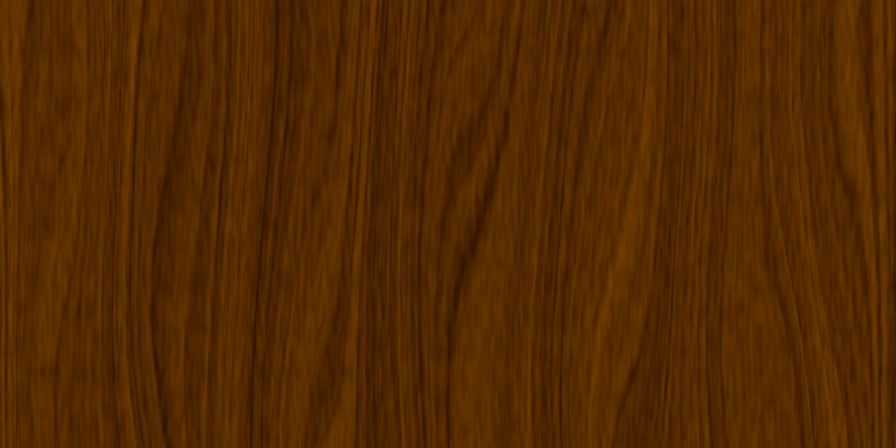
Reproduce this texture procedurally as a Shadertoy shader.

```glsl
// Dark walnut veneer with upright grain, long oval figures and fine pores.
#define FIGURE_SCALE vec2(4.2, 0.72)
#define FIGURE_DEPTH 0.19
#define WAVE_DEPTH 0.006
#define RING_COUNT 32.0
#define RING_CONTRAST 0.36
#define STREAK_CONTRAST 0.44
#define FIBER_SCALE vec2(120.0, 15.0)
#define FIBER_CONTRAST 0.40
#define PORE_CONTRAST 0.16
#define BASE_TONE 0.53
#define DARK_WOOD vec3(0.225, 0.092, 0.0)
#define LIGHT_WOOD vec3(0.425, 0.228, 0.0)

vec2 gradientAt(vec2 cell) {
    vec3 h = fract(cell.xyx * vec3(0.1031, 0.1030, 0.0973));
    h += dot(h, h.yzx + 33.33);
    float angle = 6.28319 * fract((h.x + h.y) * h.z);
    return vec2(cos(angle), sin(angle));
}

// Gradient noise, roughly -0.7 to 0.7
float noise(vec2 p) {
    vec2 i = floor(p), f = p - i;
    vec2 u = f * f * f * (f * (f * 6.0 - 15.0) + 10.0);
    vec2 e = vec2(0.0, 1.0);
    float low = mix(dot(gradientAt(i), f),
                    dot(gradientAt(i + e.yx), f - e.yx), u.x);
    float high = mix(dot(gradientAt(i + e.xy), f - e.xy),
                     dot(gradientAt(i + e.yy), f - e.yy), u.x);
    return mix(low, high, u.y);
}

// Growth coordinate: its contour lines are the grain
float growth(vec2 p) {
    float figure = noise(p * FIGURE_SCALE + vec2(23.4, 14.6));
    float wave = noise(p * vec2(9.0, 2.2) + 31.0);
    return p.x + FIGURE_DEPTH * figure + WAVE_DEPTH * wave;
}

// Rings brighten slowly and end in a crisp dark edge
float rings(float g) {
    float phase = g * RING_COUNT + 1.6 * noise(vec2(g * 9.0, 5.5)) + 40.0;
    float edge = clamp(fwidth(phase), 0.10, 0.5);
    float t = fract(phase);
    float ramp = t * (1.0 - smoothstep(1.0 - edge, 1.0, t));
    float strength = 0.6 + 1.2 * noise(vec2(floor(phase) * 0.37, 8.4));
    return (ramp - 0.45) * strength;
}

// Uneven bands of colour that follow the grain
float streaks(float g, float y) {
    float sum = 0.0, amplitude = 0.8, frequency = 9.0;
    for (int i = 0; i < 4; i++) {
        sum += amplitude * noise(vec2(g * frequency, y * 0.25 + float(i) * 7.3));
        amplitude *= 0.92;
        frequency *= 2.0;
    }
    return sum;
}

void mainImage(out vec4 fragColor, in vec2 fragCoord) {
    vec2 p = fragCoord / iResolution.y;
    float g = growth(p);
    float tone = BASE_TONE + STREAK_CONTRAST * streaks(g, p.y);
    tone += RING_CONTRAST * rings(g);

    // Fibers and short dark pores lean slightly with the grain
    vec2 q = vec2(mix(p.x, g, 0.25), p.y);
    tone += FIBER_CONTRAST * noise(q * FIBER_SCALE);
    float pore = noise(q * FIBER_SCALE * vec2(0.9, 1.4) + 57.0);
    tone -= PORE_CONTRAST * smoothstep(0.15, 0.50, pore);

    // Thin dark late-wood lines, each with a pale rim
    float line = noise(vec2(g * 17.0, 21.6 + p.y * 0.2));
    float width = max(0.09, fwidth(g) * 20.0);
    tone -= 0.26 * (1.0 - smoothstep(0.0, width, abs(line)));
    tone += 0.16 * (1.0 - smoothstep(0.0, width, abs(line - width * 1.5)));

    vec3 color = mix(DARK_WOOD, LIGHT_WOOD, clamp(tone, -0.05, 1.1));
    fragColor = vec4(color, 1.0);
}
```
